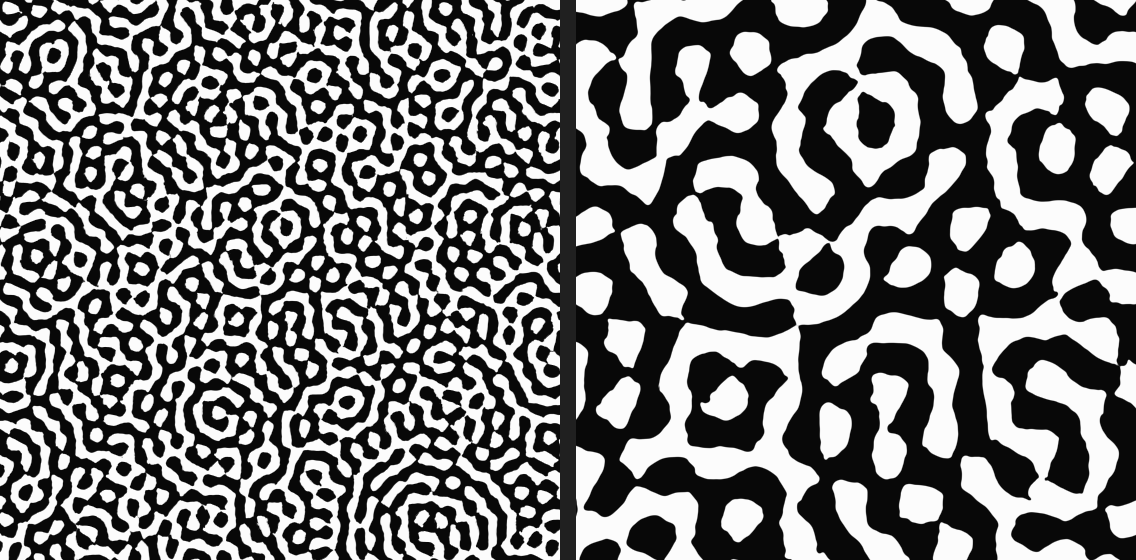
Left, the full canvas; right, a detail of the centre.
Write a WebGL 1 fragment shader that draws this pattern.

```glsl
precision highp float;

// Labyrinth of black and white worms, like a reaction-diffusion pattern.
// Layered waves of one wavelength are saturated, then passed through a ring
// filter that evens out the stripe width, and finally cut at a threshold.

uniform vec2 u_resolution;

const int WAVES = 14;
const int TAPS = 24;

const float WAVELENGTH = 0.0325;    // one white plus one black stripe
const float FILTER_AREA = 0.75;     // squared filter radius, in wavelengths
const float GAIN = 2.0;             // strength of the saturation
const float THRESHOLD = 0.09;       // above zero: black covers more than half
const float EDGE_PIXELS = 0.8;      // half width of the smoothed edge

const vec3 INK = vec3(0.03);
const vec3 PAPER = vec3(0.99);

// Rotation by the golden angle.
const mat2 GOLDEN_TURN = mat2(-0.7374, 0.6755, -0.6755, -0.7374);

float hash(float n) {
  float h = fract(n * 0.3183 + 0.137);
  return fract(h * h * 97.0);
}

// Parabolic sine with a period of one: value in x, slope in y.
vec2 softWave(float phase) {
  float t = fract(phase) - 0.5;
  float a = abs(t);
  return vec2(t * (8.0 - 16.0 * a), 8.0 - 32.0 * a);
}

// Sum of waves in all directions: value in x, gradient in yz.
// Positions are measured in wavelengths.
vec3 layeredWaves(vec2 p) {
  vec3 sum = vec3(0.0);
  vec2 direction = vec2(0.94, 0.34);
  for (int i = 0; i < WAVES; i++) {
    float n = float(i);
    vec2 k = direction * (0.92 + 0.16 * fract(n * 0.755));
    vec2 wave = softWave(dot(k, p) + hash(n));
    sum += vec3(wave.x, k * wave.y);
    direction = GOLDEN_TURN * direction;
  }
  return sum * sqrt(2.0 / float(WAVES));
}

// Soft limit to the range -1 to 1, carrying the gradient along.
vec3 softLimit(vec3 field, float gain) {
  vec3 f = field * gain;
  float s = inversesqrt(1.0 + f.x * f.x);
  return vec3(f.x * s, f.yz * s * s * s);
}

// Positive core and negative ring, close to a Bessel function.
// The argument is the squared radius in wavelengths.
float ringProfile(float q) {
  return (1.0 - 6.8 * q) * (1.0 - 1.3 * q) / (1.0 + 2.7 * q);
}

// Band-pass of the saturated waves, sampled on a sunflower spiral.
vec3 filteredWaves(vec2 p) {
  vec3 sum = vec3(0.0);
  float norm = 0.0;
  vec2 direction = vec2(1.0, 0.0);
  for (int i = 0; i < TAPS; i++) {
    float q = FILTER_AREA * (float(i) + 0.5) / float(TAPS);
    float ring = ringProfile(q);
    float weight = ring * (1.0 - q) * (1.0 - q);
    vec2 tap = p + sqrt(q) * direction;
    sum += weight * softLimit(layeredWaves(tap), GAIN);
    norm += weight * ring;
    direction = GOLDEN_TURN * direction;
  }
  return sum / norm;
}

// Approximate signed distance to the level line, in units of the position.
float levelDistance(vec3 field, float level) {
  return (field.x - level) / max(length(field.yz), 1.0);
}

void main() {
  float side = min(u_resolution.x, u_resolution.y);
  vec2 uv = gl_FragCoord.xy / side;

  vec3 field = filteredWaves(uv / WAVELENGTH);
  float d = levelDistance(field, THRESHOLD) * WAVELENGTH;

  float edge = EDGE_PIXELS / side;
  gl_FragColor = vec4(mix(INK, PAPER, smoothstep(-edge, edge, d)), 1.0);
}
```
